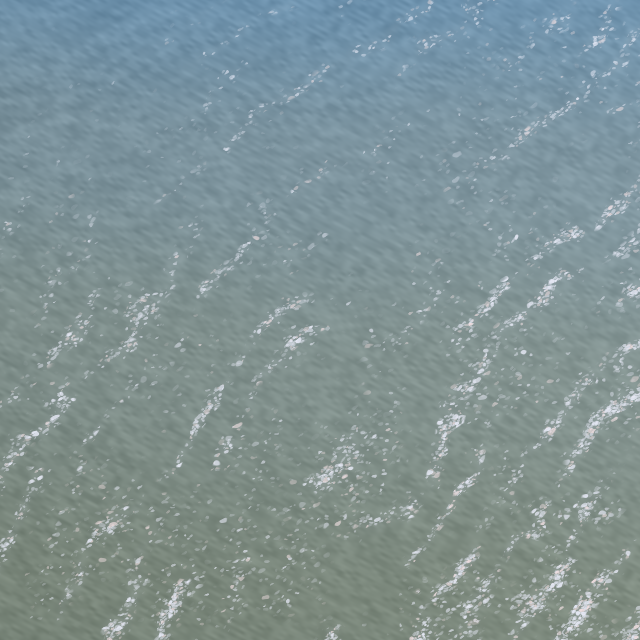
Write a WebGL 1 fragment shader that draws this texture.

```glsl
precision highp float;
// Sunlit shallow water: a green-to-blue depth gradient under fine wind ripples.
// Curved swell crests, broken up by noise, set where small glints appear;
// the glints are jittered flecks of varied brightness scattered on turned grids.
uniform vec2 u_resolution;

const vec3 NEAR_GREEN = vec3(0.480, 0.530, 0.482);
const vec3 MID_GREY   = vec3(0.505, 0.568, 0.555);
const vec3 FAR_TEAL   = vec3(0.488, 0.580, 0.622);
const vec3 FAR_BLUE   = vec3(0.420, 0.568, 0.680);
const vec3 HAZE       = vec3(0.68, 0.72, 0.75);
const vec3 COOL_GLINT = vec3(0.91, 0.92, 0.97);
const vec3 WARM_GLINT = vec3(0.95, 0.88, 0.89);

const vec2  CREST_RATE    = vec2(10.5, 8.5); // crests per canvas, across and up
const float CREST_BEND    = 0.25;            // crests flatten with distance
const float CREST_WARP    = 1.3;
const float CREST_WOBBLE  = 0.55;
const float RIPPLE_ANGLE  = -0.48;
const float STREAK_ANGLE  = 0.38;
const float GLINT_ANGLE   = 0.45;
const float RIPPLE_AMOUNT = 0.105;
const float STREAK_AMOUNT = 0.075;
const float COARSE_GLINTS = 135.0;           // grid cells per canvas
const float FINE_GLINTS   = 210.0;

float hash(vec2 p) {
  return fract(sin(dot(p, vec2(127.1, 311.7))) * 43758.5453);
}

float noise(vec2 p) {
  vec2 cell = floor(p);
  vec2 f = fract(p);
  f = f * f * (3.0 - 2.0 * f);
  float low = mix(hash(cell), hash(cell + vec2(1.0, 0.0)), f.x);
  float high = mix(hash(cell + vec2(0.0, 1.0)), hash(cell + vec2(1.0)), f.x);
  return mix(low, high, f.y);
}

// Coordinates along and across a direction.
vec2 turn(vec2 p, float angle) {
  float c = cos(angle), s = sin(angle);
  return vec2(c * p.x + s * p.y, c * p.y - s * p.x);
}

// Depth gradient, slightly brighter to the right.
vec3 waterColour(vec2 p) {
  float h = p.y + 0.06 * (p.x - 0.5) + 0.04 * (noise(p * 4.0) - 0.5);
  vec3 c = mix(NEAR_GREEN, MID_GREY, smoothstep(0.03, 0.46, h));
  c = mix(c, FAR_TEAL, smoothstep(0.42, 0.78, h));
  c = mix(c, FAR_BLUE, smoothstep(0.74, 1.06, h));
  return c + 0.03 * (p.x - 0.5);
}

// Fine wind ripples, plus longer streaks in the far water.
float rippleShade(vec2 p) {
  vec2 r = turn(p, RIPPLE_ANGLE);
  float fine = 0.65 * noise(r * vec2(85.0, 200.0)) + 0.35 * noise(r * vec2(38.0, 110.0) + 9.0) - 0.5;
  vec2 s = turn(p, STREAK_ANGLE);
  s.y += 0.03 * noise(p * 7.0);
  float streak = 0.5 * noise(s * vec2(7.0, 46.0)) + 0.5 * noise(s * vec2(22.0, 110.0)) - 0.5;
  float far = smoothstep(0.35, 1.0, p.y) * (1.0 - 0.65 * p.x);
  return RIPPLE_AMOUNT * fine + STREAK_AMOUNT * far * streak;
}

// Strength of the swell crests: short wavering runs made of clumps.
float crestStrength(vec2 p) {
  float rise = p.y + CREST_BEND * p.y * p.y;
  float phase = CREST_RATE.x * p.x - CREST_RATE.y * rise + CREST_WARP * noise(p * 4.5);
  float wavering = phase + CREST_WOBBLE * (noise(p * 15.0) - 0.5) + 0.25 * noise(p * 38.0);
  float ridge = pow(0.5 + 0.5 * cos(6.28318 * wavering), 4.0);
  float along = dot(p, vec2(0.70, 0.71));
  float broken = smoothstep(0.36, 0.85, noise(vec2(along * 9.0, phase * 1.4)));
  float clumps = smoothstep(0.15, 0.80, noise(turn(p, GLINT_ANGLE) * vec2(36.0, 60.0)));
  return ridge * broken * (0.25 + 1.0 * clumps);
}

// One scatter of glints: x is coverage, y is warmth.
vec2 glintLayer(vec2 p, float cells, float density, float seed) {
  vec2 g = turn(p, GLINT_ANGLE) * cells * vec2(0.75, 1.2);
  g += 0.7 * vec2(noise(p * cells * 0.9), noise(p * cells * 0.9 + 40.0));
  float blur = max(0.16, 0.6 * cells / u_resolution.y);
  vec2 result = vec2(0.0);
  for (int j = -1; j <= 1; j++) {
    for (int i = -1; i <= 1; i++) {
      vec2 cell = floor(g) + vec2(float(i), float(j));
      vec2 key = cell + seed;
      vec2 centre = cell + vec2(hash(key + 3.1), hash(key + 7.7));
      float radius = mix(0.28, 0.58, hash(key + 13.3));
      float chance = hash(key + 21.9);
      float lit = smoothstep(chance, chance + 0.10, density);
      float power = mix(0.25, 1.0, hash(key + 43.1));
      power = mix(power, 1.0, 0.6 * smoothstep(0.2, 0.8, density));
      float disc = 1.0 - smoothstep(radius - blur, radius + blur, length(g - centre));
      float cover = lit * power * disc;
      if (cover > result.x) result = vec2(cover, step(0.78, hash(key + 31.7)));
    }
  }
  return result;
}

void main() {
  vec2 p = gl_FragCoord.xy / u_resolution;
  vec3 colour = waterColour(p) + rippleShade(p);

  // Glare grows toward the lower right and fades to the upper left.
  float glare = clamp(0.66 + 0.50 * p.x - 0.74 * p.y, 0.04, 1.0);
  float crest = crestStrength(p) * glare;
  float loose = 0.15 * glare * smoothstep(0.25, 0.85, noise(p * 15.0 + 4.0));
  float density = crest + loose + 0.012;

  colour = mix(colour, HAZE, 0.32 * min(crest, 1.0));
  vec2 fine = glintLayer(p, FINE_GLINTS, density * 1.2, 57.0);
  vec2 coarse = glintLayer(p, COARSE_GLINTS, density * 0.75, 11.0);
  colour = mix(colour, mix(COOL_GLINT, WARM_GLINT, fine.y), 0.65 * fine.x);
  colour = mix(colour, mix(COOL_GLINT, WARM_GLINT, coarse.y), 0.90 * coarse.x);
  gl_FragColor = vec4(clamp(colour, 0.0, 1.0), 1.0);
}
```
